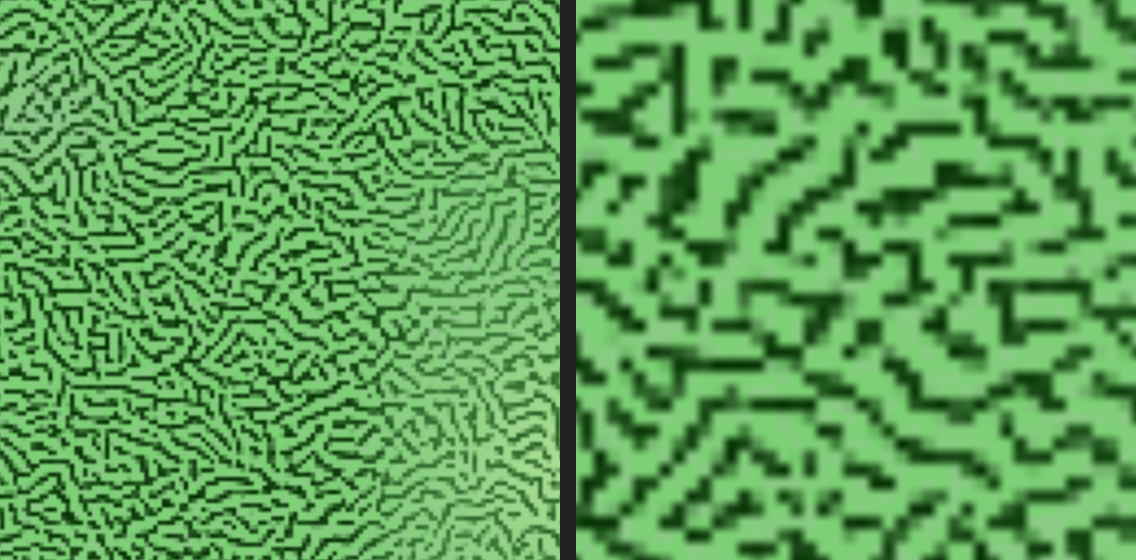
Left: the whole. Right: its middle third, enlarged.
Give the GLSL for this texture, as a WebGL 1 fragment shader.

```glsl
precision highp float;
// Broken, maze-like dark lines on green, laid on a coarse grid of soft cells.
// Phasor noise (summed local waves, keeping only their phase) makes the lines;
// it is sampled per cell and blended, then faded and lit by broad gradients.

uniform vec2 u_resolution;

const float CELLS = 128.0;         // grid cells across the canvas
const float KERNEL_SPACING = 4.0;  // cells between wave kernels
const float KERNEL_FALLOFF = 0.11; // larger is a tighter kernel
const float WAVELENGTH = 3.4;      // cells from line to line
const float LENGTH_SPREAD = 0.35;  // relative variation of the frequency
const float ANGLE_SPREAD = 2.2;    // random turn of each kernel, radians
const float TILT_RANGE = 1.6;      // slow turn over the canvas, radians
const float LINE_START = 0.10;     // wave height where a line begins
const float LINE_FULL = 0.85;      // wave height where it is darkest
const float PI = 3.14159;

const vec3 GREEN = vec3(0.48, 0.82, 0.45);
const vec3 GREY_GREEN = vec3(0.57, 0.78, 0.56);
const vec3 PALE_GREEN = vec3(0.68, 0.88, 0.58);
const vec3 INK = vec3(0.02, 0.19, 0.01);
const vec3 FADED_INK = vec3(0.22, 0.48, 0.21);

vec2 hash2(vec2 p) {
  vec3 q = fract(vec3(p.xyx) * vec3(0.1031, 0.1030, 0.0973));
  q += dot(q, q.yzx + 33.33);
  return fract((q.xx + q.yz) * q.zy);
}

float valueNoise(vec2 p) {
  vec2 i = floor(p);
  vec2 f = fract(p);
  f = f * f * (3.0 - 2.0 * f);
  float low = mix(hash2(i).x, hash2(i + vec2(1.0, 0.0)).x, f.x);
  float high = mix(hash2(i + vec2(0.0, 1.0)).x, hash2(i + 1.0).x, f.x);
  return mix(low, high, f.y);
}

// Cosine of the phase of the summed waves, from -1 to 1.
float phasorWave(vec2 cell) {
  float tilt = PI * 0.5 + (valueNoise(cell / 26.0 + 7.0) - 0.5) * TILT_RANGE;
  vec2 node = floor(cell / KERNEL_SPACING);
  vec2 sum = vec2(0.0);
  for (int y = -1; y <= 1; y++) {
    for (int x = -1; x <= 1; x++) {
      vec2 id = node + vec2(float(x), float(y));
      vec2 offset = cell - (id + hash2(id + 11.0)) * KERNEL_SPACING;
      vec2 shape = hash2(id + 53.0);
      float angle = tilt + (shape.x - 0.5) * ANGLE_SPREAD;
      float frequency = 2.0 * PI / WAVELENGTH
                      * (1.0 + (shape.y - 0.5) * LENGTH_SPREAD);
      float phase = dot(offset, vec2(cos(angle), sin(angle))) * frequency
                  + 2.0 * PI * hash2(id + 97.0).x;
      sum += exp(-KERNEL_FALLOFF * dot(offset, offset))
           * vec2(cos(phase), sin(phase));
    }
  }
  return sum.x / max(length(sum), 0.0001);
}

// x: line darkness, y: grey tint of the ground, both for one cell.
vec2 cellTone(vec2 cell) {
  vec2 grain = hash2(cell + 171.0);
  float line = smoothstep(LINE_START, LINE_FULL, phasorWave(cell));
  return vec2(line * mix(0.85, 1.0, grain.x), grain.y * grain.y);
}

void main() {
  vec2 uv = gl_FragCoord.xy / u_resolution;

  // Blend the four nearest cells with soft steps.
  vec2 grid = uv * CELLS - 0.5;
  vec2 base = floor(grid);
  vec2 blend = fract(grid);
  blend = blend * blend * (3.0 - 2.0 * blend);
  vec2 lower = mix(cellTone(base), cellTone(base + vec2(1.0, 0.0)), blend.x);
  vec2 upper = mix(cellTone(base + vec2(0.0, 1.0)),
                   cellTone(base + 1.0), blend.x);
  vec2 tone = mix(lower, upper, blend.y);

  // Lines fade at the lower right; glows sit at the right and left edges.
  vec2 wobble = uv + 0.12 * (valueNoise(uv * 7.0) - 0.5);
  float fade = smoothstep(0.55, 0.82, wobble.x)
             * (1.0 - smoothstep(0.52, 0.82, wobble.y));
  vec2 toRight = (uv - vec2(1.03, 0.18)) / vec2(0.22, 0.20);
  vec2 toLeft = (uv - vec2(0.06, 0.79)) / vec2(0.14, 0.12);
  float rightGlow = exp(-dot(toRight, toRight));
  float leftGlow = exp(-dot(toLeft, toLeft));

  vec3 ground = mix(GREEN, GREY_GREEN,
                    clamp(tone.y * 0.75 + 0.6 * leftGlow + 0.3 * fade, 0.0, 1.0));
  ground = mix(ground, PALE_GREEN, 0.85 * rightGlow);
  vec3 ink = mix(INK, FADED_INK, clamp(0.9 * fade * (1.0 - 0.35 * rightGlow)
                                       + 0.2 * leftGlow, 0.0, 1.0));
  gl_FragColor = vec4(mix(ground, ink, tone.x), 1.0);
}
```
